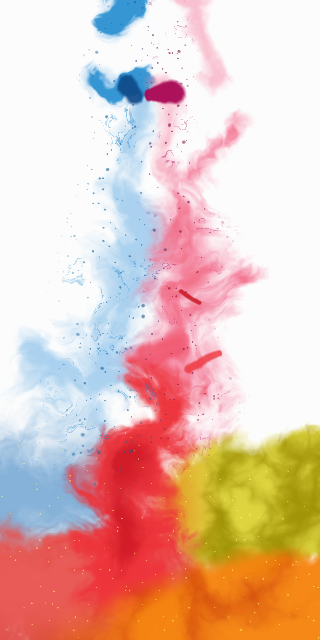
A WebGL 2 fragment shader for this background:

```glsl
#version 300 es
precision highp float;
// Coloured ink on white: a blue and pink column falls into red, lime and
// orange billows. Tapered capsules place the clouds, warped fractal noise
// breaks their edges, and hashed cells scatter droplets.
uniform vec2 u_resolution;
out vec4 fragColor;

const vec3 PAPER = vec3(0.99);
const vec3 SKY = vec3(0.63, 0.80, 0.93);
const vec3 STEEL = vec3(0.50, 0.68, 0.84);
const vec3 AZURE = vec3(0.10, 0.53, 0.80);
const vec3 NAVY = vec3(0.05, 0.28, 0.53);
const vec3 PINK = vec3(0.96, 0.56, 0.67);
const vec3 ROSE = vec3(0.94, 0.34, 0.43);
const vec3 MAGENTA = vec3(0.66, 0.03, 0.33);
const vec3 CORAL = vec3(0.91, 0.33, 0.31);
const vec3 RED = vec3(0.93, 0.20, 0.23);
const vec3 CRIMSON = vec3(0.79, 0.08, 0.13);
const vec3 AMBER = vec3(0.90, 0.57, 0.14);
const vec3 LIME = vec3(0.87, 0.83, 0.25);
const vec3 OLIVE = vec3(0.63, 0.58, 0.03);
const vec3 ORANGE = vec3(0.96, 0.52, 0.06);
const vec3 RUST = vec3(0.84, 0.31, 0.03);

float hash(vec2 p) {
  vec3 h = fract(p.xyx * 0.1031);
  h += dot(h, h.yzx + 33.33);
  return fract((h.x + h.y) * h.z);
}

float noise(vec2 p) {
  vec2 i = floor(p), f = fract(p), e = vec2(0, 1);
  f = f * f * (3.0 - 2.0 * f);
  return mix(mix(hash(i), hash(i + e.yx), f.x),
             mix(hash(i + e), hash(i + e.yy), f.x), f.y);
}

// Fractal noise; fold = 1 turns it into rounded puffs with dark creases
float fractal(vec2 p, float fold) {
  float sum = 0.0, amp = 0.5;
  for (int i = 0; i < 5; i++) {
    float n = noise(p);
    sum += amp * mix(n, abs(2.0 * n - 1.0), fold);
    p = mat2(1.6, 1.2, -1.2, 1.6) * p + 7.3;
    amp *= 0.5;
  }
  return sum;
}

// Tapered capsule from ends.xy to ends.zw: one on its axis, zero at its rim
float plume(vec2 p, vec4 ends, float ra, float rb) {
  vec2 d = ends.zw - ends.xy, v = p - ends.xy;
  float h = clamp(dot(v, d) / dot(d, d), 0.0, 1.0);
  return 1.0 - length(v - d * h) / mix(ra, rb, h);
}

vec3 stain(vec3 base, vec3 dye, float shape, float soft, float amount) {
  return mix(base, dye, amount * smoothstep(0.0, soft, shape));
}

float specks(vec2 p, float cells, float density) {
  vec2 g = p * cells, id = floor(g);
  vec2 centre = 0.3 + 0.4 * vec2(hash(id + 5.0), hash(id + 41.0));
  float radius = 0.12 + 0.18 * hash(id + 83.0);
  float disc = 1.0 - smoothstep(radius * 0.4, radius, length(fract(g) - centre));
  return disc * step(hash(id + 19.0), density);
}

void main() {
  vec2 p = gl_FragCoord.xy / u_resolution * vec2(1, 2);
  vec2 warp = vec2(fractal(p * 4.0, 0.0), fractal(p * 4.0 + 17.0, 0.0)) - 0.5;
  vec2 q = p + 0.18 * warp, s = p + 0.05 * warp;
  float fine = fractal(q * 19.0 + warp * 5.0, 0.0);
  float turb = 2.6 * (mix(fractal(q * 7.0, 0.0), fine, 0.4) - 0.5);
  vec3 col = PAPER;

  // Blue veil, pool and crown
  float veil = plume(q, vec4(0.44, 1.65, 0.37, 1.05), 0.07, 0.17);
  veil = max(veil, plume(q, vec4(0.37, 1.05, 0.27, 0.72), 0.15, 0.22));
  veil = max(veil, plume(q, vec4(0.12, 0.89, 0.22, 0.75), 0.07, 0.16));
  col = stain(col, SKY, veil + turb, 1.1, 0.9);
  float pool = plume(q, vec4(-0.05, 0.48, 0.28, 0.46), 0.27, 0.27);
  col = stain(col, STEEL, pool + turb * 0.5, 0.8, 0.95);
  float crown = plume(q, vec4(0.40, 2.0, 0.37, 1.9), 0.07, 0.05);
  crown = max(crown, plume(q, vec4(0.33, 1.73, 0.43, 1.7), 0.05, 0.06));
  col = stain(col, SKY, crown + turb + 0.1, 0.9, 0.9);
  col = stain(col, AZURE, crown + turb * 1.8 - 0.35, 0.5, 0.8);

  // Pink column and side wisps
  float pink = plume(q, vec4(0.56, 1.42, 0.57, 1.18), 0.11, 0.13);
  pink = max(pink, plume(q, vec4(0.58, 1.18, 0.54, 0.72), 0.15, 0.19));
  pink = max(pink, plume(q, vec4(0.77, 1.6, 0.58, 1.43), 0.06, 0.1));
  pink = max(pink, plume(q, vec4(0.74, 1.13, 0.64, 1.02), 0.09, 0.12));
  col = stain(col, PINK, pink + turb, 0.9, 0.88);
  col = stain(col, ROSE, pink + turb * 1.3 - 0.5, 0.9, 0.6);
  float wisp = plume(q, vec4(0.62, 2.0, 0.66, 1.77), 0.09, 0.06);
  wisp = max(wisp, plume(q, vec4(0.52, 1.68, 0.54, 1.46), 0.05, 0.08));
  col = stain(col, PINK, wisp + turb - 0.1, 1.0, 0.55);

  // Lime cloud, amber on its left
  float puffs = fractal(q * 5.0 + 2.0, 1.0) + 0.5 * (p.y - 0.45);
  vec3 lime = mix(OLIVE, LIME, smoothstep(0.05, 0.55, puffs));
  lime = mix(AMBER, lime, smoothstep(0.5, 0.73, q.x));
  float cloud = plume(s, vec4(0.68, 0.4, 0.96, 0.45), 0.24, 0.23);
  col = stain(col, lime, cloud + turb * 0.25, mix(0.9, 0.1, p.x), 1.0);

  // Red heart and its spread to the left
  float spread = plume(q, vec4(-0.05, 0.11, 0.42, 0.13), 0.29, 0.28);
  col = stain(col, CORAL, spread + turb * 0.5, 0.5, 0.96);
  float heart = plume(q, vec4(0.49, 0.73, 0.41, 0.52), 0.15, 0.2);
  heart = max(heart, plume(q, vec4(0.41, 0.52, 0.38, 0.2), 0.19, 0.21));
  col = stain(col, RED, heart + turb * 0.7, 0.65, 0.97);
  float core = plume(q, vec4(0.43, 0.56, 0.38, 0.28), 0.1, 0.09);
  col = stain(col, CRIMSON, core + turb * 0.7, 1.1, 0.75);

  // Orange floor, redder toward the left
  float top = mix(0.15, 0.31, smoothstep(0.2, 0.75, p.x)) + 0.12 * warp.y;
  float glow = fractal(q * 4.0 + 9.0, 1.0) + 0.4 * p.y;
  vec3 ember = mix(RUST, ORANGE, smoothstep(0.08, 0.55, glow));
  ember = mix(CORAL * 0.95, ember, smoothstep(0.0, 0.5, q.x));
  col = stain(col, ember, top - p.y + turb * 0.04, mix(0.18, 0.06, p.x), 0.97);

  // Dense drops and ribbons
  float rough = turb * 0.4;
  col = stain(col, NAVY, plume(s, vec4(0.4, 1.73, 0.42, 1.69), 0.03, 0.03) + rough, 0.5, 0.9);
  col = stain(col, MAGENTA, plume(s, vec4(0.47, 1.69, 0.54, 1.7), 0.02, 0.04) + rough, 0.4, 0.95);
  col = stain(col, ROSE, plume(s, vec4(0.46, 0.9, 0.55, 0.92), 0.04, 0.06) + rough, 0.7, 0.85);
  col = stain(col, RED, plume(s, vec4(0.59, 0.85, 0.69, 0.89), 0.02, 0.01) + rough, 0.6, 0.8);
  col = stain(col, CRIMSON, plume(s, vec4(0.57, 1.09, 0.63, 1.05), 0.01, 0.01) + rough, 0.6, 0.85);

  // Curling threads, droplets and pale sparks
  float column = smoothstep(0.0, 0.5, plume(q, vec4(0.46, 2, 0.42, 0.75), 0.16, 0.36));
  vec3 dye = mix(AZURE, MAGENTA, smoothstep(0.4, 0.54, q.x));
  float thread = 1.0 - smoothstep(0.0, 0.025, abs(fine - 0.5));
  col = mix(col, dye, 0.45 * thread * column * smoothstep(0.58, 0.76, noise(p * 13.0)));
  float drops = max(specks(s, 64.0, 0.1), specks(s, 37.0, 0.05));
  col = mix(col, dye * 0.75, 0.6 * drops * column);
  float sparks = specks(p, 75.0, 0.05) * (1.0 - smoothstep(0.5, 0.9, p.y));
  fragColor = vec4(mix(col, LIME + 0.2, 0.5 * sparks), 1.0);
}
```
